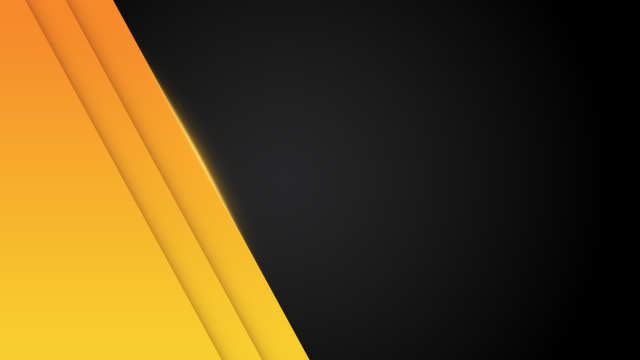
Write a Shadertoy shader that draws this background.

```glsl
// Slanted amber panels over a charcoal backdrop with a soft radial light.
// Parallel seams are signed distances to slanted lines; each casts a shadow
// to its right, and a lens-shaped glow lights the outermost edge.

// Geometry, in units of canvas height
const float SLANT = -0.546;          // horizontal shift per unit of height
const float OUTER_FOOT = 0.860;      // where the outer edge meets the bottom
const float SEAM_FOOT = 0.616;       // where the first seam meets the bottom
const float SEAM_STEP = 0.112;       // spacing between seams
const int SEAM_COUNT = 2;
const float SHADOW_WIDTH = 0.026;
const float SHADOW_DEPTH = 0.27;

// Edge glow
const float GLOW_HEIGHT = 0.56;
const float GLOW_SPAN = 0.17;
const float GLOW_OUTSIDE = 0.016;
const float GLOW_INSIDE = 0.024;
const float CORE_WIDTH = 0.005;

// Backdrop light
const vec2 LIGHT_CENTER = vec2(0.79, 0.50);
const float LIGHT_RADIUS = 0.91;
const float LIGHT_FALLOFF = 1.25;

// Colours
const vec3 CHARCOAL = vec3(0.152, 0.152, 0.160);
const vec3 ORANGE = vec3(0.965, 0.540, 0.170);
const vec3 AMBER = vec3(0.970, 0.685, 0.175);
const vec3 YELLOW = vec3(0.972, 0.805, 0.180);
const vec3 SHADOW_TINT = vec3(0.75, 1.0, 0.90);
const vec3 GLOW_COLOR = vec3(1.00, 0.70, 0.16);
const vec3 CORE_COLOR = vec3(1.00, 0.90, 0.48);

// Signed distance to a slanted line, positive on its right
float slantDistance(vec2 p, float foot) {
    return (p.x - foot - SLANT * p.y) / sqrt(1.0 + SLANT * SLANT);
}

vec3 backdrop(vec2 p) {
    float d = min(length(p - LIGHT_CENTER) / LIGHT_RADIUS, 1.0);
    return CHARCOAL * (1.0 - pow(d, LIGHT_FALLOFF));
}

// Vertical three-stop gradient with shaded seams
vec3 panels(vec2 p, float pixel) {
    vec3 color = mix(YELLOW, AMBER, smoothstep(0.0, 0.55, p.y));
    color = mix(color, ORANGE, smoothstep(0.40, 1.0, p.y));
    for (int i = 0; i < SEAM_COUNT; i++) {
        float d = slantDistance(p, SEAM_FOOT + float(i) * SEAM_STEP);
        float shade = smoothstep(-pixel, pixel, d) * exp(-max(d, 0.0) / SHADOW_WIDTH * 1.6);
        color *= 1.0 - SHADOW_DEPTH * shade * SHADOW_TINT;
    }
    return color;
}

void mainImage(out vec4 fragColor, in vec2 fragCoord) {
    vec2 p = fragCoord / iResolution.y;
    float pixel = 0.75 / iResolution.y;
    float edge = slantDistance(p, OUTER_FOOT);

    // Panels over the backdrop
    float outside = smoothstep(-pixel, pixel, edge);
    vec3 color = mix(panels(p, pixel), backdrop(p), outside);

    // Glow tapers along the edge and fades across it
    float along = (p.y - GLOW_HEIGHT) / GLOW_SPAN;
    float taper = exp(-along * along);
    float halo = exp(-abs(edge) / mix(GLOW_INSIDE, GLOW_OUTSIDE, outside));
    float core = exp(-edge * edge / (CORE_WIDTH * CORE_WIDTH));
    color = mix(color, GLOW_COLOR, taper * halo * mix(0.35, 0.75, outside));
    color = mix(color, CORE_COLOR, taper * core * 0.75);

    fragColor = vec4(color, 1.0);
}
```
